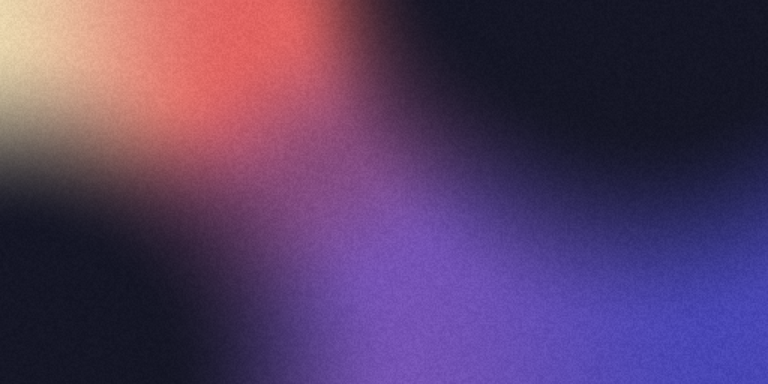
Write a Shadertoy shader that draws this background.

```glsl
const vec3 NAVY = vec3(0.082, 0.086, 0.145);
const vec3 CREAM = vec3(0.91, 0.84, 0.68);
const vec3 CORAL = vec3(0.88, 0.39, 0.38);
const vec3 MAUVE = vec3(0.52, 0.29, 0.48);
const vec3 PURPLE = vec3(0.46, 0.325, 0.71);
const vec3 BLUE = vec3(0.285, 0.275, 0.71);

float hash(vec2 cell) {
    vec3 q = fract(vec3(cell.xyx) * 0.1031);
    q += dot(q, q.yzx + 33.33);
    return fract((q.x + q.y) * q.z);
}

float valueNoise(vec2 p) {
    vec2 cell = floor(p);
    vec2 f = fract(p);
    f = f * f * (3.0 - 2.0 * f);
    float low = mix(hash(cell), hash(cell + vec2(1.0, 0.0)), f.x);
    float high = mix(hash(cell + vec2(0.0, 1.0)), hash(cell + 1.0), f.x);
    return mix(low, high, f.y);
}

// 0 inside the soft disc, 1 outside it
float outsideDisc(vec2 p, vec2 center, float inner, float outer) {
    return smoothstep(inner, outer, length(p - center));
}

// Cream to coral to mauve to purple to blue, sweeping down to the right
vec3 bandColor(vec2 p) {
    float diagonal = dot(p, vec2(0.55, -0.83));
    vec3 warm = mix(CREAM, CORAL, smoothstep(-0.06, 0.64, p.x));
    vec3 cool = mix(PURPLE, BLUE, smoothstep(1.0, 1.9, p.x));
    vec3 color = mix(warm, MAUVE, smoothstep(-0.38, 0.02, diagonal));
    return mix(color, cool, smoothstep(-0.06, 0.34, diagonal));
}

float filmGrain(vec2 p) {
    float fine = valueNoise(p * 256.0 + 0.5) - 0.5;
    float coarse = valueNoise(p * 120.0 + 37.0) - 0.5;
    return 0.7 * fine + 0.3 * coarse;
}

void mainImage(out vec4 fragColor, in vec2 fragCoord) {
    vec2 p = fragCoord / iResolution.y;
    p.x *= 2.0 * iResolution.y / iResolution.x;

    // Dark discs carve the glowing band, with falloffs widening along it
    float lowerSpread = smoothstep(0.75, 0.1, p.y);
    float upperSpread = smoothstep(0.75, 1.4, p.x);
    float glow = outsideDisc(p, vec2(0.0), mix(0.37, 0.42, lowerSpread),
                             mix(0.91, 1.06, lowerSpread));
    glow *= outsideDisc(p, vec2(1.68, 1.20), mix(0.62, 0.52, upperSpread),
                        mix(0.98, 1.08, upperSpread));
    vec3 color = mix(NAVY, bandColor(p), glow);

    // Grain is stronger where the light is stronger
    color += filmGrain(p) * mix(0.035, 0.075, glow);
    fragColor = vec4(clamp(color, 0.0, 1.0), 1.0);
}
```
